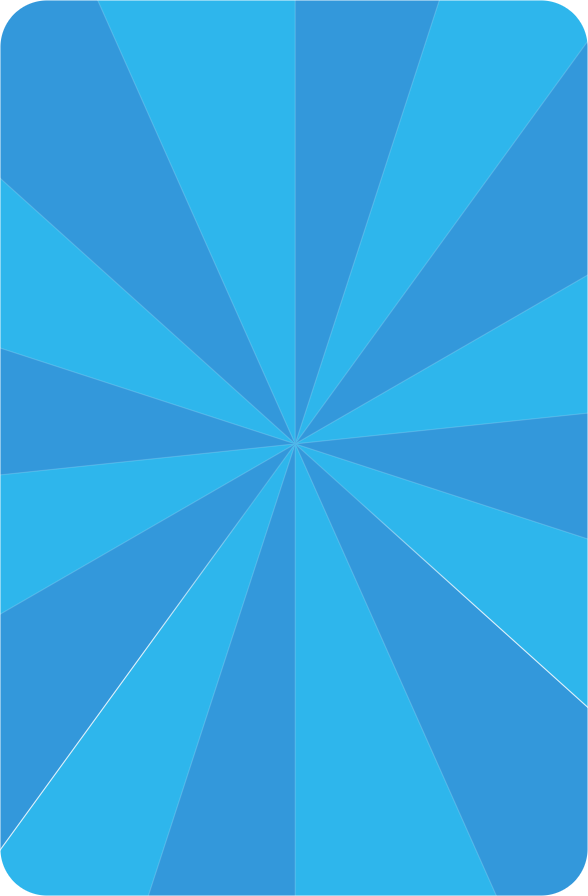
Write a WebGL 1 fragment shader that draws this background.

```glsl
precision highp float;
// Rounded blue card with a two-tone sunburst and fine pale seams between its rays.

uniform vec2 u_resolution;

const vec3 DEEP_BLUE = vec3(0.20, 0.595, 0.86);
const vec3 SKY_BLUE = vec3(0.18, 0.715, 0.925);
const vec3 PAPER = vec3(1.0);
const float CORNER_RADIUS = 0.052;
const float CARD_INSET = 0.0005;
const float SEAM_WIDTH = 0.0013;

// Signed distance to a rounded box centred on the origin.
float roundedBox(vec2 p, vec2 halfSize, float radius) {
    vec2 q = abs(p) - halfSize + radius;
    return length(max(q, 0.0)) + min(max(q.x, q.y), 0.0) - radius;
}

// Clockwise angle from straight up, in degrees from 0 to 360.
float clockAngle(vec2 p) {
    return mod(degrees(atan(p.x, p.y + 1e-6)), 360.0);
}

// Each half turn holds two 18 degree rays, then six 24 degree rays.
// Returns the ray index and the angle to its nearest edge.
vec2 rayAt(float angle) {
    float turn = mod(angle, 180.0);
    float narrow = 1.0 - step(36.0, turn);
    float index = mix(2.0 + (turn - 36.0) / 24.0, turn / 18.0, narrow);
    float span = mix(24.0, 18.0, narrow);
    float part = fract(index);
    return vec2(floor(index), min(part, 1.0 - part) * span);
}

// Distance to a half line leaving the origin at a clockwise angle.
float rayDistance(vec2 p, float angle) {
    float a = radians(angle);
    vec2 direction = vec2(sin(a), cos(a));
    return length(p - direction * max(dot(p, direction), 0.0));
}

// Coverage of a thin line, fading when it is narrower than a pixel.
float lineCover(float dist, float width, float pixel) {
    float reach = max(width, pixel);
    return min(width / pixel, 1.0) * (1.0 - smoothstep(0.0, reach, dist));
}

vec3 sunburst(vec2 p, float pixel) {
    vec2 ray = rayAt(clockAngle(p));
    float edge = length(p) * sin(radians(ray.y));

    // Alternating ray colours, blended across one pixel at each edge
    float side = mod(ray.x, 2.0) * 2.0 - 1.0;
    float light = clamp(0.5 + side * edge / pixel, 0.0, 1.0);
    vec3 color = mix(DEEP_BLUE, SKY_BLUE, light);

    // Faint seams everywhere, with two brighter gaps
    float seam = 0.16 * lineCover(edge, SEAM_WIDTH, pixel);
    float gaps = max(lineCover(rayDistance(p, 132.0), SEAM_WIDTH, pixel),
                     lineCover(rayDistance(p, 216.0), SEAM_WIDTH, pixel));
    gaps *= 0.8 * smoothstep(0.0, 0.3, length(p));
    return mix(color, PAPER, max(seam, gaps));
}

void main() {
    // One unit is the canvas height
    float pixel = 1.0 / u_resolution.y;
    vec2 size = vec2(u_resolution.x * pixel, 1.0);
    vec2 position = gl_FragCoord.xy * pixel;
    vec2 hub = size * vec2(0.502, 0.5046);

    vec3 color = sunburst(position - hub, pixel);

    // Card outline
    float outline = roundedBox(position - 0.5 * size, 0.5 * size - CARD_INSET, CORNER_RADIUS);
    float card = clamp(0.5 - outline / pixel, 0.0, 1.0);
    gl_FragColor = vec4(mix(PAPER, color, card), 1.0);
}
```
